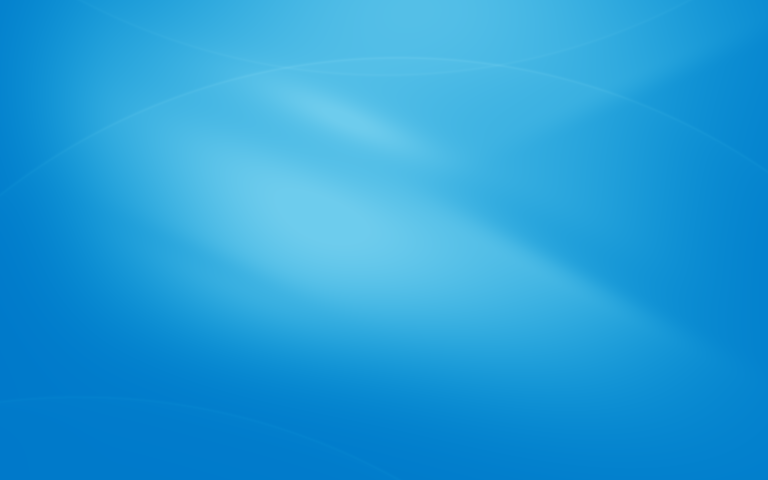
Reproduce this background procedurally as a Shadertoy shader.

```glsl
// Soft blue backdrop: broad tilted glows, two folded light sheets and thin arcs.
// All parts add to one light level, which a smooth colour ramp turns into blues.
// Lengths are in canvas heights, with the origin at the lower left.

vec2 turn(vec2 p, float angle) {
    float c = cos(angle), s = sin(angle);
    return vec2(c * p.x + s * p.y, c * p.y - s * p.x);
}

// Tilted elliptical gaussian.
float glow(vec2 p, vec2 center, float angle, vec2 size) {
    vec2 q = turn(p - center, angle) / size;
    return exp(-dot(q, q));
}

// Sheet of light with a firm upper edge that fades out below it.
float fold(vec2 p, vec2 center, float angle, float len, float depth) {
    vec2 q = turn(p - center, angle);
    float edge = 1.0 - smoothstep(-0.035, 0.035, q.y);
    return edge * exp(-q.x * q.x / (len * len) + min(q.y, 0.0) / depth);
}

// Fine circular line with a faint sheen on its inner side.
float arc(vec2 p, vec2 center, float radius) {
    float d = length(p - center) - radius;
    float pixel = 1.0 / iResolution.y;
    float line = exp(-pow(d / max(0.003, pixel), 2.0));
    float inside = 1.0 - smoothstep(-pixel, pixel, d);
    return line + 0.5 * inside * exp(min(d, 0.0) / 0.035);
}

vec3 ramp(float light) {
    return vec3(0.39 * pow(light, 1.6), 0.47 + 0.31 * light, 0.79 + 0.13 * light);
}

void mainImage(out vec4 fragColor, in vec2 fragCoord) {
    vec2 p = fragCoord / iResolution.y;

    // Broad pools of light
    float light = 0.03;
    light += 0.85 * glow(p, vec2(0.86, 1.00), 0.0, vec2(0.60, 0.38));
    light += 0.81 * glow(p, vec2(0.71, 0.53), -0.42, vec2(0.65, 0.23));
    light += 0.30 * glow(p, vec2(0.50, 0.39), -0.20, vec2(0.33, 0.16));
    light += 0.20 * glow(p, vec2(1.25, 0.60), -0.40, vec2(0.30, 0.22));

    // Folded sheets and the bright upper streak
    light += 0.22 * fold(p, vec2(1.21, 0.417), -0.48, 0.30, 0.10);
    light += 0.15 * fold(p, vec2(1.354, 0.829), 3.56, 0.30, 0.20);
    light += 0.17 * glow(p, vec2(0.74, 0.745), -0.40, vec2(0.20, 0.038));

    // Soft shadows between the sheets
    light -= 0.13 * glow(p, vec2(0.62, 0.69), -0.40, vec2(0.28, 0.06));
    light -= 0.09 * glow(p, vec2(1.12, 0.53), -0.48, vec2(0.26, 0.05));
    light -= 0.07 * glow(p, vec2(0.46, 0.45), -0.42, vec2(0.22, 0.03));

    // Darker left border
    light *= smoothstep(-0.25, 0.25, p.x);

    // Sweeping arcs
    light += 0.055 * arc(p, vec2(0.833, -0.475), 1.355);
    light += 0.035 * arc(p, vec2(0.802, 2.212), 1.369);
    light += 0.045 * arc(p, vec2(0.167, -1.192), 1.365);

    fragColor = vec4(ramp(clamp(light, 0.0, 1.06)), 1.0);
}
```
